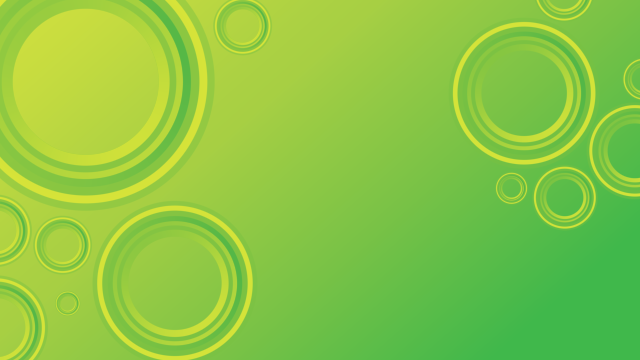
A Shadertoy shader for this background:

```glsl
const vec3 YELLOW = vec3(0.86, 0.90, 0.22);
const vec3 LEMON = vec3(0.81, 0.875, 0.245);
const vec3 LIME = vec3(0.65, 0.81, 0.265);
const vec3 LEAF = vec3(0.47, 0.76, 0.275);
const vec3 EMERALD = vec3(0.25, 0.72, 0.295);
const vec3 BAND_GREEN = vec3(0.47, 0.755, 0.255);
const vec3 DEEP_GREEN = vec3(0.30, 0.71, 0.28);

const vec2 SLOPE = vec2(0.66, -0.75);   // direction of the backdrop gradient
const float GLOW_ANGLE = -0.9;          // side where the inner rings shine
const float SHADE_ANGLE = 0.35;         // side where the dark ring is deepest
const float HALO_SIZE = 1.06;           // relative to the ring radius

// Centre and radius, in units of canvas height
const int RING_COUNT = 13;
const vec3 RINGS[RING_COUNT] = vec3[RING_COUNT](
    vec3(0.238, 0.773, 0.338), vec3(0.486, 0.213, 0.216),
    vec3(1.456, 0.741, 0.198), vec3(0.674, 0.928, 0.077),
    vec3(1.569, 0.451, 0.086), vec3(1.421, 0.477, 0.043),
    vec3(1.764, 0.581, 0.127), vec3(1.789, 0.780, 0.057),
    vec3(1.567, 1.023, 0.080), vec3(0.174, 0.319, 0.077),
    vec3(-0.012, 0.359, 0.095), vec3(-0.012, 0.090, 0.137),
    vec3(0.188, 0.157, 0.033));

// Diagonal gradient from lemon to emerald
vec3 backdrop(vec2 p) {
    float s = dot(p - vec2(0.0, 1.0), SLOPE);
    vec3 color = mix(LEMON, LIME, smoothstep(0.0, 0.78, s));
    color = mix(color, LEAF, clamp((s - 0.70) / 0.47, 0.0, 1.0));
    return mix(color, EMERALD, clamp((s - 1.17) / 0.48, 0.0, 1.0));
}

// Coverage of the annulus between two radii
float band(float r, float inner, float outer, float blur) {
    return smoothstep(inner - blur, inner + blur, r)
         * (1.0 - smoothstep(outer - blur, outer + blur, r));
}

// Brightness that peaks towards one angle
float facing(float angle, float peak) {
    return 0.5 + 0.5 * cos(angle - peak);
}

// Concentric bands; the disc in the middle keeps the backdrop
vec3 drawRing(vec3 color, vec2 p, vec3 ring, float pixel) {
    vec2 offset = p - ring.xy;
    float r = length(offset) / ring.z;
    if (r > HALO_SIZE + 0.1) return color;

    float blur = 0.75 * pixel / ring.z;
    float angle = atan(offset.y, offset.x);
    float glow = facing(angle, GLOW_ANGLE);
    float shade = facing(angle, SHADE_ANGLE);

    // Halo and green body
    color = mix(color, BAND_GREEN, 0.45 * band(r, 0.97, HALO_SIZE, blur));
    color = mix(color, BAND_GREEN, 0.70 * band(r, 0.60, 0.97, blur));

    // Inner rings, lit along the angle
    color = mix(color, YELLOW, mix(0.10, 0.85, glow) * band(r, 0.60, 0.69, blur));
    color = mix(color, YELLOW, mix(0.15, 0.60, glow) * band(r, 0.745, 0.80, blur));
    color = mix(color, DEEP_GREEN, mix(0.10, 0.85, shade * shade) * band(r, 0.80, 0.865, blur));

    // Bright rim
    return mix(color, YELLOW, 0.92 * band(r, 0.935, 1.0, blur));
}

void mainImage(out vec4 fragColor, in vec2 fragCoord) {
    float pixel = 1.0 / iResolution.y;
    vec2 p = fragCoord * pixel;
    vec3 color = backdrop(p);
    for (int i = 0; i < RING_COUNT; i++) {
        color = drawRing(color, p, RINGS[i], pixel);
    }
    fragColor = vec4(color, 1.0);
}
```
